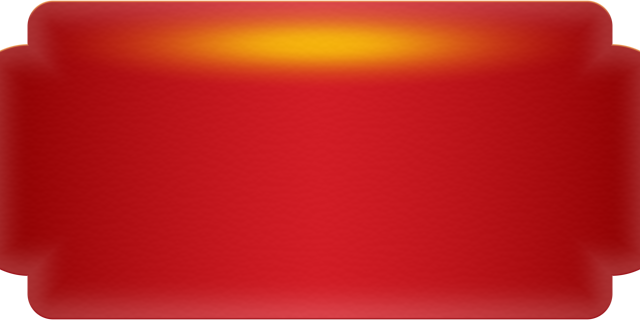
This background is drawn by a WebGL 2 fragment shader. Its source:

```glsl
#version 300 es
precision highp float;

uniform vec2 u_resolution;
out vec4 outColor;

// Panel geometry, in canvas heights from the centre
const vec2 MAIN_HALF = vec2(0.914, 0.498);
const float MAIN_RADIUS = 0.08;
const vec2 SIDE_HALF = vec2(1.12, 0.362);
const float SIDE_RADIUS = 0.21;

// Light and surface
const vec2 LAMP_CENTER = vec2(0.0, 0.362);
const vec2 LAMP_RADII = vec2(0.88, 0.148);
const float SHADE_REACH = 0.92;
const float GLOW_REACH = 0.17;
const float GLOW_STRENGTH = 0.17;
const float RIM_WIDTH = 0.007;
const float GRAIN_SCALE = 60.0;
const float GRAIN_STRENGTH = 0.014;

const vec3 PAPER = vec3(1.0);
const vec3 RED_BRIGHT = vec3(0.82, 0.11, 0.145);
const vec3 RED_DARK = vec3(0.585, 0.015, 0.02);
const vec3 ORANGE = vec3(0.88, 0.43, 0.09);
const vec3 AMBER = vec3(0.96, 0.70, 0.05);
const vec3 RIM_LIGHT = vec3(0.93, 0.62, 0.34);
const vec3 RIM_DARK = vec3(0.60, 0.05, 0.08);

float roundedBox(vec2 p, vec2 halfSize, float radius) {
  vec2 q = abs(p) - halfSize + radius;
  return length(max(q, 0.0)) + min(max(q.x, q.y), 0.0) - radius;
}

float panel(vec2 p) {
  return min(roundedBox(p, MAIN_HALF, MAIN_RADIUS),
             roundedBox(p, SIDE_HALF, SIDE_RADIUS));
}

vec2 hash2(vec2 cell) {
  vec2 q = vec2(dot(cell, vec2(127.1, 311.7)), dot(cell, vec2(269.5, 183.3)));
  return fract(sin(q) * 43758.5);
}

// Distance to the nearest scattered point
float cellular(vec2 p) {
  vec2 cell = floor(p);
  float nearest = 2.0;
  for (int y = -1; y <= 1; y++) {
    for (int x = -1; x <= 1; x++) {
      vec2 neighbour = cell + vec2(x, y);
      nearest = min(nearest, distance(p, neighbour + hash2(neighbour)));
    }
  }
  return nearest;
}

// Relief lit from above
float embossedGrain(vec2 p) {
  vec2 q = p * GRAIN_SCALE * vec2(0.7, 1.0);
  return cellular(q + vec2(0.0, 0.2)) - cellular(q - vec2(0.0, 0.2));
}

void main() {
  vec2 p = (gl_FragCoord.xy - 0.5 * u_resolution) / u_resolution.y;
  float pixel = 1.0 / u_resolution.y;
  float dist = panel(p);

  // Red body, darker towards both sides
  float shade = pow(min(abs(p.x) / SHADE_REACH, 1.0), 1.4);
  vec3 color = mix(RED_BRIGHT, RED_DARK, shade);

  // Wide amber lamp near the top
  float lamp = length((p - LAMP_CENTER) / LAMP_RADII);
  vec3 lampColor = mix(AMBER, ORANGE, smoothstep(0.0, 0.75, lamp));
  color = mix(color, lampColor, 1.0 - smoothstep(0.15, 1.0, lamp));

  // Pale inner glow along the outline and the canvas sides
  float glowDist = max(dist, abs(p.x) - 1.04);
  float glow = 1.0 - smoothstep(0.0, GLOW_REACH, -glowDist);
  color = mix(color, PAPER, GLOW_STRENGTH * glow * glow);

  color += GRAIN_STRENGTH * embossedGrain(p);

  // Rim: light on upper edges, dark on lower ones
  float step_ = 2.0 * pixel;
  float slope = (panel(p + vec2(0.0, step_)) - panel(p - vec2(0.0, step_))) / (2.0 * step_);
  float rim = 1.0 - smoothstep(0.0, RIM_WIDTH, -dist);
  color = mix(color, RIM_LIGHT, rim * smoothstep(0.2, 0.9, slope));
  color = mix(color, RIM_DARK, rim * smoothstep(0.2, 0.9, -slope));

  // Panel over the paper
  float coverage = 1.0 - smoothstep(-0.75 * pixel, 0.75 * pixel, dist);
  outColor = vec4(mix(PAPER, color, coverage), 1.0);
}
```
